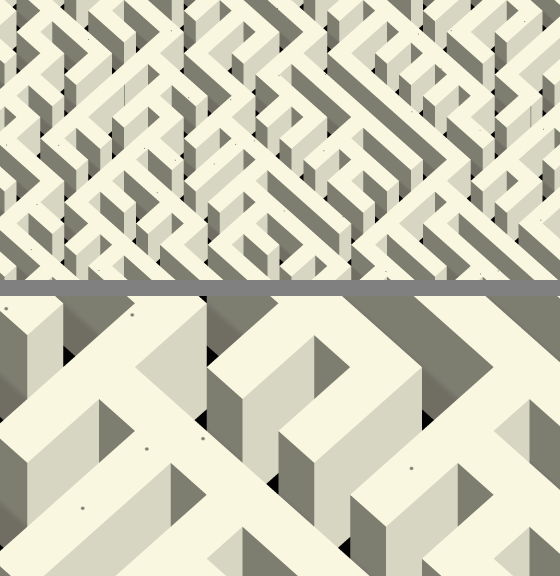
Top, the full canvas; bottom, a detail of the centre.
Reproduce this pattern procedurally as a WebGL 2 fragment shader.

```glsl
#version 300 es
precision highp float;
// Isometric block maze: every wall post grows one wall, up-left or up-right.
// Each pixel looks down from the wall tops and steps through the block grid
// until it meets a lit top, a side face or the dark floor.
uniform vec2 u_resolution;
out vec4 fragColor;

const vec3 TOP = vec3(0.98, 0.97, 0.88);
const vec3 LIGHT_SIDE = vec3(0.84, 0.84, 0.76);
const vec3 DARK_SIDE = vec3(0.49, 0.49, 0.44);
const vec3 DEEP_SIDE = vec3(0.44, 0.43, 0.39);
const vec3 FLOOR = vec3(0.01, 0.01, 0.01);

float hash(vec2 cell, uint seed) {
    uvec2 q = uvec2(ivec2(cell) + 4096);
    uint h = q.x * 1597334677u ^ q.y * 3812015801u ^ seed * 668265263u;
    h = (h ^ (h >> 16)) * 2146121005u;
    h = (h ^ (h >> 15)) * 2221713035u;
    h ^= h >> 16;
    return float(h >> 8) / 16777216.0;
}

// Posts sit on even blocks; the blocks between them may hold a wall.
bool isWall(vec2 block) {
    vec2 odd = mod(block, 2.0);
    if (odd.x + odd.y > 1.5) return false;
    if (odd.x + odd.y < 0.5) return true;
    bool growsRight = hash(block - odd, 7u) < 0.5;
    return growsRight == (odd.x > 0.5);
}

// Rare tiny flecks on the wall tops.
vec3 topColor(vec2 plan, vec2 block) {
    vec2 spot = vec2(hash(block, 21u), hash(block, 22u));
    float fleck = 1.0 - smoothstep(0.02, 0.05, length(plan - block - spot));
    return mix(TOP, DARK_SIDE, fleck * step(hash(block, 23u), 0.12));
}

// Light faces carry an occasional upright seam at a block joint.
vec3 lightColor(vec2 plan, vec2 block) {
    float seam = step(fract(plan.x), 0.05) * step(hash(block, 31u), 0.03);
    return mix(LIGHT_SIDE, DARK_SIDE, seam);
}

vec3 mazeColor(vec2 p) {
    // Plan axes: x runs up-right, y runs up-left, one unit per block.
    vec2 s = (p - vec2(0.016, 0.012)) / vec2(0.0427, 0.038);
    vec2 plan = 0.5 * vec2(s.y + s.x, s.y - s.x);
    vec2 block = floor(plan);
    if (isWall(block)) return topColor(plan, block);

    // Walk to the back through successive block borders.
    vec2 nextBorder = block + 1.0 - plan;
    for (int i = 0; i < 5; i++) {
        bool crossesX = nextBorder.x < nextBorder.y;
        float depth = min(nextBorder.x, nextBorder.y);
        if (depth > 1.66) break;
        vec2 advance = crossesX ? vec2(1, 0) : vec2(0, 1);
        block += advance;
        nextBorder += advance;
        if (isWall(block)) {
            if (!crossesX) return lightColor(plan + depth, block);
            return mix(DARK_SIDE, DEEP_SIDE, smoothstep(0.9, 1.1, depth));
        }
    }
    return FLOOR;
}

void main() {
    // Average a 4 x 4 grid of samples for smooth edges.
    vec3 color = vec3(0.0);
    for (int i = 0; i < 16; i++) {
        vec2 offset = (vec2(i % 4, i / 4) + 0.5) / 4.0 - 0.5;
        color += mazeColor((gl_FragCoord.xy + offset) / u_resolution.y);
    }
    fragColor = vec4(color / 16.0, 1.0);
}
```
